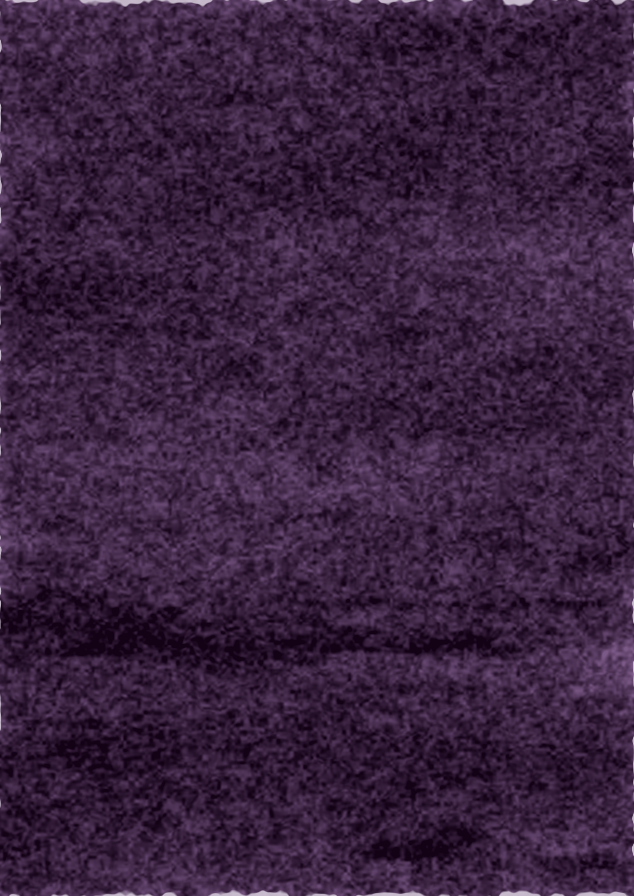
Write a WebGL 2 fragment shader that draws this texture.

```glsl
#version 300 es
precision highp float;

uniform vec2 u_resolution;
out vec4 fragColor;

// Yarn colours
const vec3 SHADOW = vec3(0.110, 0.035, 0.125);
const vec3 HIGHLIGHT = vec3(0.400, 0.280, 0.440);
const vec3 BACKING = vec3(0.86, 0.82, 0.88);

// Feature scales, in cells per canvas height
const vec2 FIBRE_SCALE = vec2(185.0, 215.0);
const vec2 TIP_SCALE = vec2(270.0, 290.0);
const vec2 TUFT_SCALE = vec2(62.0, 88.0);
const vec2 PILE_SCALE = vec2(3.2, 8.5);
const vec2 CREASE_SCALE = vec2(3.4, 17.0);

// Contrast of each layer
const float BASE_TONE = 0.45;
const float FIBRE_GAIN = 0.66;
const float TIP_GAIN = 0.46;
const float TUFT_GAIN = 0.30;
const float PILE_GAIN = 0.85;
const float CREASE_GAIN = 0.62;
const float RIM_GAIN = 0.24;

// Border sizes, in canvas heights
const float RIM_WIDTH = 0.016;
const float FRINGE_DEPTH = 0.007;

// Integer hash of a lattice cell, 0 to 1
float hash(vec2 cell, uint seed) {
    uvec2 q = uvec2(ivec2(cell)) * uvec2(1597u, 3343u);
    uint h = (q.x ^ (q.y << 8)) + seed * 7919u;
    h = (h ^ (h >> 16)) * 0x7feb352du;
    h = (h ^ (h >> 15)) * 0x846ca68bu;
    h ^= h >> 16;
    return float(h >> 8) / 16777216.0;
}

// Smooth value noise centred on zero
float noise(vec2 p, uint seed) {
    vec2 cell = floor(p);
    vec2 f = fract(p);
    f = f * f * (3.0 - 2.0 * f);
    float low = mix(hash(cell, seed), hash(cell + vec2(1, 0), seed), f.x);
    float high = mix(hash(cell + vec2(0, 1), seed), hash(cell + vec2(1, 1), seed), f.x);
    return mix(low, high, f.y) - 0.5;
}

float fbm(vec2 p, uint seed) {
    float sum = 0.0;
    float amplitude = 0.55;
    for (uint octave = 0u; octave < 5u; octave++) {
        sum += amplitude * noise(p, seed + octave);
        p = mat2(1.9, 0.12, -0.12, 1.9) * p + 7.3;
        amplitude *= 0.55;
    }
    return sum;
}

// Fine yarn ends and the small clumps they form
float fibres(vec2 p) {
    vec2 sway = 0.004 * vec2(noise(p * 70.0, 11u), noise(p * 70.0, 12u));
    vec2 q = p + sway;
    return FIBRE_GAIN * noise(q * FIBRE_SCALE, 21u)
         + TIP_GAIN * noise(q * TIP_SCALE, 22u)
         + TUFT_GAIN * noise(q * TUFT_SCALE, 23u);
}

// Broad brushed bands, with deeper creases towards the bottom
float brushedPile(vec2 p) {
    vec2 bend = vec2(fbm(p * 5.0, 31u), 0.16 * fbm(p * 4.0, 41u));
    vec2 q = p + 0.3 * bend;
    float bands = PILE_GAIN * fbm(q * PILE_SCALE, 51u);
    float lower = 1.0 - smoothstep(0.12, 0.62, p.y);
    float crease = smoothstep(0.04, 0.30, fbm(q * CREASE_SCALE, 61u));
    float sheen = smoothstep(0.04, 0.30, fbm(q * CREASE_SCALE + 40.0, 71u));
    return bands + CREASE_GAIN * lower * (0.6 * sheen - crease);
}

void main() {
    vec2 p = gl_FragCoord.xy / u_resolution.y;
    vec2 size = vec2(u_resolution.x / u_resolution.y, 1.0);
    vec2 border = min(p, size - p);

    float tone = BASE_TONE + brushedPile(p) + fibres(p);

    // Uneven pale rim where the pile folds over
    float rimNoise = fbm(p * 24.0, 81u);
    float rimDistance = min(border.x, border.y);
    float rim = 1.0 - smoothstep(0.0, RIM_WIDTH * (1.0 + 1.8 * rimNoise), rimDistance);
    tone += RIM_GAIN * rim * (0.7 + 2.0 * rimNoise);

    vec3 colour = mix(SHADOW, HIGHLIGHT, clamp(tone, -0.12, 1.3));

    // Ragged gaps between the tufts along the top and bottom
    float ragged = noise(p * 58.0, 91u) + 0.6 * noise(p * 150.0, 92u);
    float fringeDistance = min(border.y, border.x * 2.5 + 0.002);
    float gap = FRINGE_DEPTH * (0.15 + 1.4 * ragged);
    float soft = max(0.0016, 0.8 / u_resolution.y);
    float fringe = 1.0 - smoothstep(gap - soft, gap + soft, fringeDistance);
    colour = mix(colour, BACKING, 0.85 * fringe);

    fragColor = vec4(max(colour, 0.0), 1.0);
}
```
